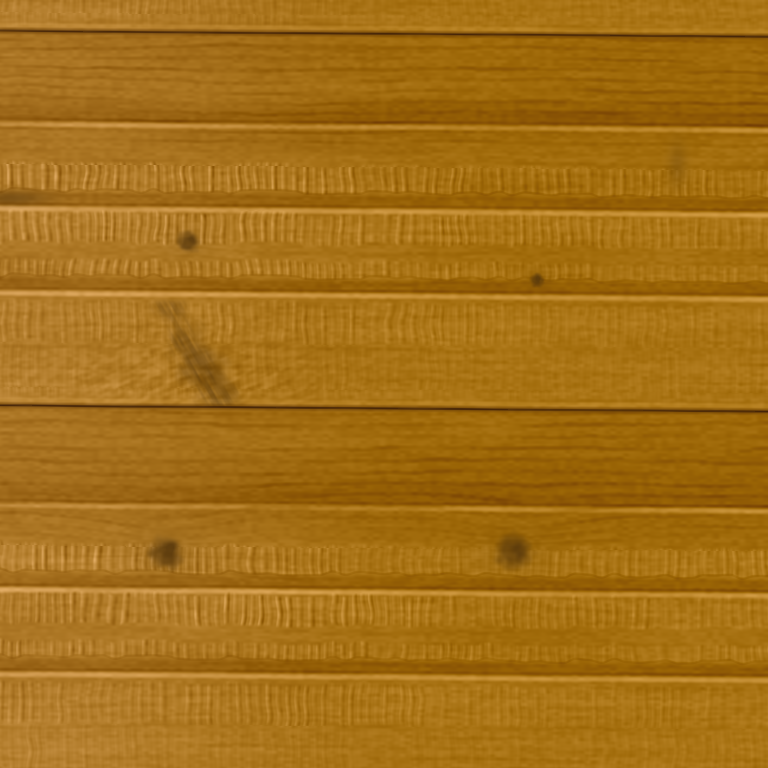
This texture is drawn by a Shadertoy shader. Its source:

```glsl
// Golden varnished pine cladding: grooved horizontal boards with grain, planer marks and knots.

float hash(vec2 p) {
    vec3 q = fract(vec3(p.xyx) * 0.1031);
    q += dot(q, q.yzx + 33.33);
    return fract((q.x + q.y) * q.z);
}

float noise(vec2 p) {
    vec2 i = floor(p), f = fract(p);
    f = f * f * (3.0 - 2.0 * f);
    return mix(mix(hash(i), hash(i + vec2(1, 0)), f.x),
               mix(hash(i + vec2(0, 1)), hash(i + vec2(1, 1)), f.x), f.y);
}

float band(float x, float lo, float hi, float soft) {
    return smoothstep(lo - soft, lo + soft, x) - smoothstep(hi - soft, hi + soft, x);
}

float blob(vec2 p, vec2 size) {
    p /= size;
    return exp(-dot(p, p));
}

// Planer marks: a thin lit flank beside a thin shaded flank in each cell
float planerMarks(vec2 uv, float row) {
    float x = uv.x * 78.0 + 2.0 * noise(vec2(uv.x * 11.0, row)) + 0.35 * noise(uv * vec2(25, 45));
    float f = fract(x), strength = hash(vec2(floor(x), row + 7.0));
    float lit = smoothstep(0.1, 0.3, f) * (1.0 - smoothstep(0.3, 0.55, f));
    float shaded = smoothstep(0.45, 0.7, f) * (1.0 - smoothstep(0.7, 0.95, f));
    float fade = mix(1.0, 0.5, smoothstep(0.2, 0.7, uv.x)) * (0.6 + 0.6 * noise(vec2(uv.x * 6.0, row + 3.0)));
    float broken = 0.5 + noise(uv * vec2(90, 110));
    return (lit - shaded) * (0.3 + 0.7 * strength) * fade * broken;
}

void mainImage(out vec4 fragColor, in vec2 fragCoord) {
    vec2 uv = fragCoord / iResolution.xy;
    float px = 1.0 / iResolution.y;

    // Slightly tilted boards; s runs downwards from the seam
    float down = 1.0 - uv.y - 0.008 * (uv.x - 0.5) + 0.001 * (noise(uv * vec2(7, 3)) - 0.5);
    float t = (down - 0.044) / 0.488;
    float board = floor(t);
    float seam = fract(t) * 0.488;
    float s = seam - 0.008 * max(board, 0.0) * smoothstep(0.0, 0.1, seam);

    // Soft knots in two rows, which push the grain aside
    float knot = 0.0, push = 0.0;
    for (int i = 0; i < 4; i++) {
        float col = float(i % 2), row = float(i / 2);
        vec2 centre = vec2(0.215 + 0.454 * col + 0.03 * row, 0.28 + row * (0.405 - 0.05 * col));
        float size = mix(0.026, 0.016 - 0.006 * col, row);
        vec2 d = uv - centre;
        float r = length(d) + 0.35 * size * (noise(d / size * 2.5 + 9.0 * float(i)) - 0.5);
        knot += (0.55 + 0.25 * noise(uv * 130.0)) * (1.0 - smoothstep(0.3 * size, 1.15 * size, r));
        knot += 0.3 * blob(d - 0.25 * size, vec2(0.4 * size)) + 0.1 * blob(d, vec2(2.0, 1.5) * size);
        push += d.y * blob(d, vec2(3.6, 2.0) * size);
    }

    // One long slanting knot and two smoky stains
    vec2 a = uv - vec2(0.222, 0.6), along = vec2(0.06, -0.115);
    float k = clamp(dot(a, along) / dot(along, along), 0.0, 1.0);
    float spike = length(a - along * k) + 0.024 * (noise(uv * vec2(60, 45)) - 0.5);
    float streak = 0.35 + 0.65 * noise(vec2(a.x * 1.8 + a.y, a.y * 0.3) * 150.0);
    float inStrip = smoothstep(0.345, 0.355, s) * smoothstep(0.3, 0.4, s + 0.02);
    knot += (0.5 + 0.3 * k) * streak * inStrip * (1.0 - smoothstep(0.0, 0.034 + 0.012 * k, spike));
    knot += 0.6 * blob(uv - vec2(0.015, 0.742), vec2(0.045, 0.009));
    knot += 0.3 * blob(uv - vec2(0.882, 0.787), vec2(0.012, 0.03));

    // Broken grain lines, clearest on the plain upper strip
    float plain = 1.0 - smoothstep(0.11, 0.17, s);
    float g = s - 0.75 * push + 0.012 * noise(vec2(uv.x * 3.0, s * 12.0 + board * 9.0))
            + 0.003 * noise(uv * vec2(30, 60));
    float line = abs(fract(g * 72.0) - 0.5);
    float lineStrength = noise(vec2(uv.x * 14.0, floor(g * 72.0 + 0.5) * 3.7 + board * 5.0));
    float tone = -(0.2 + 0.35 * plain) * lineStrength * smoothstep(0.2, 0.48, line);
    tone += 0.25 * (noise(vec2(uv.x * 8.0, g * 160.0)) - 0.5);
    tone += 0.4 * (noise(uv * vec2(120, 240) + 0.3 * noise(uv * 90.0)) - 0.5);
    tone += 0.3 * (noise(vec2(uv.x * 3.0, g * 25.0 + board)) - 0.5);

    // Rough fibres around the long knot
    float rough = blob(uv - vec2(0.25, 0.51), vec2(0.16, 0.06)) * inStrip;
    tone += 1.1 * rough * (noise(vec2(uv.x + uv.y * 0.5, uv.y - uv.x * 0.4) * vec2(70, 190)) - 0.5);

    // Broad shading of the strips
    tone += 0.03 - 0.2 * plain - 0.25 * band(s, 0.085, 0.118, 0.02);
    tone += 0.12 * smoothstep(0.34, 0.37, s);

    // Planer marks in bands with uneven borders
    float edge = s + 0.006 * (noise(vec2(uv.x * 60.0, board)) - 0.5);
    float marks = band(edge, 0.172, 0.207, 0.003) + band(edge, 0.236, 0.275, 0.003)
                + 0.8 * band(edge, 0.298, 0.318, 0.003) + 0.6 * band(edge, 0.352, 0.404, 0.004)
                + 0.3 * band(edge, 0.41, 0.475, 0.01);
    float markRow = floor(s / 0.058) + 20.0 * board;
    tone += marks * (0.2 + 0.85 * planerMarks(uv, markRow)) * (1.0 - min(knot, 1.0));
    tone -= 0.35 * band(edge, 0.206, 0.209, 0.001) + 0.3 * band(edge, 0.317, 0.32, 0.001);

    // Three grooves, each a dark hollow below which a ridge catches the light
    for (int i = 0; i < 3; i++) {
        float d = s - 0.12 - 0.11 * float(i);
        float wear = 0.7 + 0.5 * noise(vec2(uv.x * 8.0, float(i) + 5.0 * board));
        tone -= (i == 0 ? 0.15 : 0.5) * band(d, -0.019, -0.003, 0.004);
        tone -= 0.6 * wear * band(d, -0.006, -0.003, 0.001 + px);
        tone += 1.1 * wear * band(d, -0.001, 0.005, 0.0015 + px);
    }

    // Colour: paler on the left, deeper amber on the right
    float side = smoothstep(0.0, 0.7, uv.x + 0.12 * (noise(uv * 4.0) - 0.5));
    vec3 wood = mix(vec3(0.68, 0.47, 0.15), vec3(0.635, 0.425, 0.045), side);
    vec3 color = wood + tone * vec3(0.125, 0.125, tone > 0.0 ? 0.15 : 0.1);
    color = max(color, vec3(0.4, 0.23, 0.018));
    color = mix(color, vec3(0.33, 0.21, 0.045), min(knot, 1.0) * 0.85);

    // Open seam between boards, with a lit lip above it
    float gap = min(seam, 0.488 - seam);
    float open = 0.6 + 0.3 * noise(vec2(uv.x * 20.0, board));
    color += 0.05 * band(seam, 0.478, 0.484, 0.002);
    color = mix(color, vec3(0.42, 0.25, 0.03), 0.55 * (1.0 - smoothstep(0.001, 0.006, gap)));
    color = mix(color, vec3(0.24, 0.12, 0.03), open * (1.0 - smoothstep(0.0002, 0.001 + px, gap)));
    fragColor = vec4(color, 1.0);
}
```
